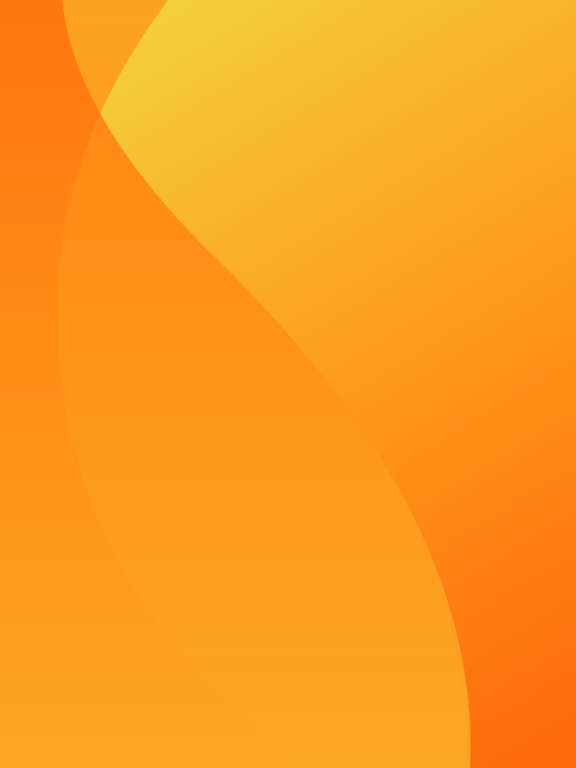
Give the GLSL for this background, as a Shadertoy shader.

```glsl
// Two translucent curved sheets crossing over a warm orange-to-yellow background.
// Each edge is a pair of cubic Hermite arcs giving x as a function of height;
// every region takes its tint from one shared ramp, indexed by a linear warmth.

const vec3 EMBER  = vec3(1.00, 0.41, 0.04);
const vec3 ORANGE = vec3(1.00, 0.58, 0.10);
const vec3 GOLD   = vec3(0.98, 0.69, 0.16);
const vec3 LEMON  = vec3(0.95, 0.82, 0.23);

// Position of a value between two limits, kept in 0..1
float span(float lo, float hi, float v) {
    return clamp((v - lo) / (hi - lo), 0.0, 1.0);
}

// Colour ramp; warmth equals the green level of the result
vec3 ramp(float warmth) {
    vec3 c = mix(EMBER, ORANGE, span(EMBER.g, ORANGE.g, warmth));
    c = mix(c, GOLD, span(ORANGE.g, GOLD.g, warmth));
    return mix(c, LEMON, span(GOLD.g, LEMON.g, warmth));
}

// Cubic through ends.x and ends.y with the given end slopes
float hermite(vec2 ends, vec2 slopes, float t) {
    float s = t * t * (3.0 - 2.0 * t);
    float u = 1.0 - t;
    return mix(ends.x, ends.y, s) + t * u * (slopes.x * u - slopes.y * t);
}

// Two arcs joined at the depth "knot"
float edgeCurve(float depth, float knot, vec3 xs, vec2 upper, vec2 lower) {
    return depth < knot
        ? hermite(xs.xy, upper, depth / knot)
        : hermite(xs.yz, lower, (depth - knot) / (1.0 - knot));
}

// Antialiased coverage to the right of an edge
float rightOf(float x, float edge) {
    float d = x - edge;
    float w = max(fwidth(d), 1e-5);
    return clamp(d / w + 0.5, 0.0, 1.0);
}

void mainImage(out vec4 fragColor, in vec2 fragCoord) {
    vec2 uv = fragCoord / iResolution.xy;
    float depth = 1.0 - uv.y;

    // Edges: a long S sweep and a bowl opening to the right
    float sweep = edgeCurve(depth, 0.326, vec3(0.108, 0.361, 0.816),
                            vec2(0.043, 0.434), vec2(0.938, -0.043));
    float bowl = edgeCurve(depth, 0.404, vec3(0.292, 0.099, 0.517),
                           vec2(-0.403, 0.0), vec2(0.0, 0.97));
    float pastSweep = rightOf(uv.x, sweep);
    float pastBowl = rightOf(uv.x, bowl);

    // Region tints
    float slant = 0.30 * uv.x + 0.653 * depth;
    vec3 glow = ramp(0.865 - 0.54 * slant + 0.06 * slant * slant);
    vec3 side = ramp(0.463 + 0.19 * depth);
    vec3 lens = ramp(0.515 + 0.14 * depth);
    vec3 corner = ramp(0.635 - 0.06 * depth);

    // Composite the four regions
    vec3 leftSheet = mix(side, lens, pastBowl);
    vec3 rightSheet = mix(corner, glow, pastBowl);
    fragColor = vec4(mix(leftSheet, rightSheet, pastSweep), 1.0);
}
```
